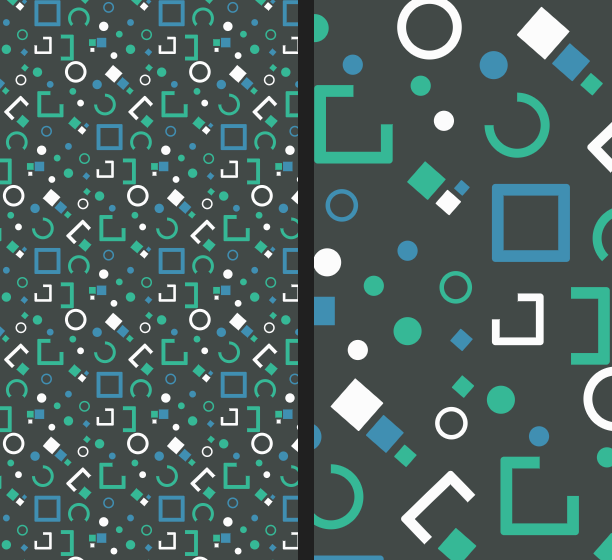
Left, the full canvas; right, a detail of the centre.
Reproduce this pattern procedurally as a Shadertoy shader.

```glsl
// Half-drop repeat of dots, rings, tilted squares and open frames on charcoal.

const float CANVAS_WIDTH = 408.0;         // design units across the canvas
const vec2  ORIGIN = vec2(136.0, 256.0);  // motif origin, from the top left
const vec2  TILE = vec2(170.0, 169.6);    // column step, row step
const float ROW_SHIFT = 85.0;             // sideways shift of each row
const float TILT = 0.72;                  // turn of the tilted squares
const float RING_WEIGHT = 0.16;           // half line width / radius
const float FRAME_WEIGHT = 0.3;           // line width / half size
const float CORNER = 1.6;                 // outer rounding of frames

const vec3 GROUND = vec3(0.26, 0.285, 0.28);
const float GREEN = 0.0, BLUE = 1.0, WHITE = 2.0;
const vec3 INKS[3] = vec3[3](
    vec3(0.21, 0.72, 0.59), vec3(0.25, 0.56, 0.70), vec3(0.99));

// Each entry: centre x, centre y (downwards), radius or half size, ink
const vec4 DOTS[10] = vec4[10](
    vec4(82.0, 29.3, 6.4, BLUE),   vec4(48.7, 38.7, 4.6, GREEN),
    vec4(59.3, 54.7, 4.6, WHITE),  vec4(42.7, 114.0, 4.6, BLUE),
    vec4(6.0, 119.3, 6.4, WHITE),  vec4(27.3, 130.0, 4.6, GREEN),
    vec4(42.7, 150.7, 6.4, GREEN), vec4(20.0, 159.3, 4.6, WHITE),
    vec4(85.3, 182.0, 6.4, GREEN), vec4(102.7, 198.7, 4.6, BLUE));
const vec4 RINGS[4] = vec4[4](
    vec4(52.7, 12.0, 12.7, WHITE), vec4(64.7, 130.7, 6.4, GREEN),
    vec4(12.7, 93.3, 6.4, BLUE),   vec4(62.7, 192.7, 6.4, WHITE));
const vec4 TILTED[9] = vec4[9](
    vec4(117.3, 28.0, 6.2, BLUE),  vec4(104.6, 14.7, 8.6, WHITE),
    vec4(126.7, 38.0, 3.7, GREEN), vec4(51.3, 82.0, 6.3, GREEN),
    vec4(61.3, 92.0, 4.2, WHITE),  vec4(67.5, 85.3, 2.6, BLUE),
    vec4(67.3, 154.7, 3.7, BLUE),  vec4(68.0, 176.0, 3.7, GREEN),
    vec4(65.3, 249.3, 6.3, GREEN));
const vec4 UPRIGHT[3] = vec4[3](
    vec4(-9.5, 141.5, 4.6, GREEN), vec4(3.0, 141.5, 6.5, BLUE),
    vec4(-9.5, 151.5, 2.7, WHITE));

// Offset from the nearest lattice copy of a centre
vec2 nearest(vec2 p, vec2 centre) {
    vec2 d = p - centre;
    float row = round(d.y / TILE.y);
    d -= row * vec2(ROW_SHIFT, TILE.y);
    d.x -= TILE.x * round(d.x / TILE.x);
    return d;
}

vec2 turn(vec2 p, float a) {
    float c = cos(a), s = sin(a);
    return vec2(c * p.x + s * p.y, c * p.y - s * p.x);
}

float sdSquare(vec2 p, float halfSize, float rounding) {
    vec2 q = abs(p) - halfSize + rounding;
    return length(max(q, 0.0)) + min(max(q.x, q.y), 0.0) - rounding;
}

float sdRing(vec2 p, float radius) {
    return abs(length(p) - radius) - radius * RING_WEIGHT;
}

// Ring with a quarter gap facing +x
float sdArc(vec2 p, float radius) {
    return max(sdRing(p, radius), (p.x - abs(p.y)) * 0.7071);
}

float sdFrame(vec2 p, float halfSize) {
    float inner = halfSize * (1.0 - FRAME_WEIGHT);
    return max(sdSquare(p, halfSize, CORNER), -sdSquare(p, inner, 0.0));
}

// Frame missing its upper right quarter
float sdThreeQuarterFrame(vec2 p, float halfSize) {
    return max(sdFrame(p, halfSize), min(p.x, -p.y));
}

// Frame with only its +x half
float sdHalfFrame(vec2 p, float halfSize) {
    return max(sdFrame(p, halfSize), -p.x);
}

void paint(inout vec3 colour, float dist, float ink, float pixel) {
    float cover = clamp(0.5 - dist / pixel, 0.0, 1.0);
    colour = mix(colour, INKS[int(ink)], cover);
}

void mainImage(out vec4 fragColor, in vec2 fragCoord) {
    float pixel = CANVAS_WIDTH / iResolution.x;
    vec2 p = vec2(fragCoord.x, iResolution.y - fragCoord.y) * pixel - ORIGIN;
    vec3 colour = GROUND;

    // Solid shapes and rings
    for (int i = 0; i < DOTS.length(); i++)
        paint(colour, length(nearest(p, DOTS[i].xy)) - DOTS[i].z, DOTS[i].w, pixel);
    for (int i = 0; i < RINGS.length(); i++)
        paint(colour, sdRing(nearest(p, RINGS[i].xy), RINGS[i].z), RINGS[i].w, pixel);
    for (int i = 0; i < TILTED.length(); i++) {
        vec2 d = turn(nearest(p, TILTED[i].xy), TILT);
        paint(colour, sdSquare(d, TILTED[i].z, 0.4), TILTED[i].w, pixel);
    }
    for (int i = 0; i < UPRIGHT.length(); i++)
        paint(colour, sdSquare(nearest(p, UPRIGHT[i].xy), UPRIGHT[i].z, 0.3), UPRIGHT[i].w, pixel);

    // Open arcs
    paint(colour, sdArc(turn(nearest(p, vec2(92.7, 56.7)), -2.356), 12.8), GREEN, pixel);
    paint(colour, sdArc(turn(nearest(p, vec2(142.0, 108.3)), 1.571), 12.8), GREEN, pixel);

    // Whole and open frames
    paint(colour, sdFrame(nearest(p, vec2(99.0, 101.3)), 17.8), BLUE, pixel);
    paint(colour, sdThreeQuarterFrame(nearest(p, vec2(18.0, 56.3)), 17.9), GREEN, pixel);
    vec2 mirrored = nearest(p, vec2(93.0, 145.3)) * vec2(-1.0, 1.0);
    paint(colour, sdThreeQuarterFrame(mirrored, 11.8), WHITE, pixel);
    paint(colour, sdHalfFrame(nearest(p, vec2(117.3, 148.3)), 17.7), GREEN, pixel);
    paint(colour, sdHalfFrame(turn(nearest(p, vec2(62.0, 236.7)), -2.34), 16.2), WHITE, pixel);

    fragColor = vec4(colour, 1.0);
}
```
